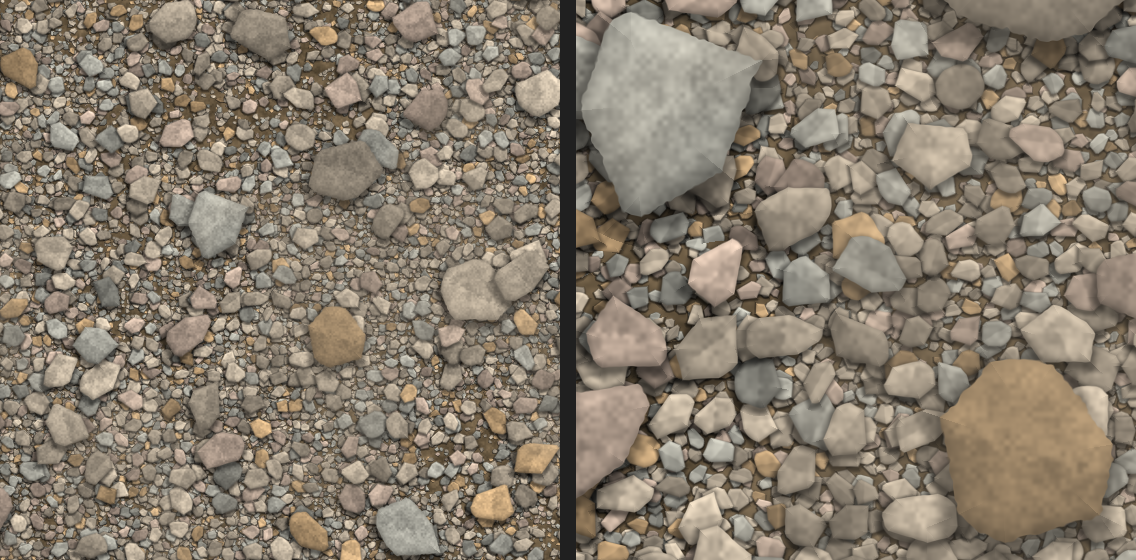
Left: the whole. Right: its middle third, enlarged.
A WebGL 1 fragment shader for this texture:

```glsl
precision highp float;
uniform vec2 u_resolution;

const vec2 LIGHT = vec2(0.35, 0.94);
const float TAU = 6.28319;

float hash(vec2 p) {
  vec3 q = fract(p.xyx * vec3(0.1031, 0.103, 0.0973));
  q += dot(q, q.yzx + 33.33);
  return fract((q.x + q.y) * q.z);
}

vec4 hash4(vec2 p) {
  vec4 q = fract(p.xyxy * vec4(0.1031, 0.103, 0.0973, 0.1099));
  q += dot(q, q.wzxy + 33.33);
  return fract((q.xxyz + q.yzzw) * q.zywx);
}

float noise(vec2 p) {
  vec2 i = floor(p), f = fract(p);
  f = f * f * (3.0 - 2.0 * f);
  return mix(mix(hash(i), hash(i + vec2(1, 0)), f.x),
             mix(hash(i + vec2(0, 1)), hash(i + vec2(1, 1)), f.x), f.y);
}

// Convex polygon: xy = outward direction of the nearest side, z = signed distance
vec3 pebbleShape(vec2 q, float seed) {
  float len = length(q);
  vec3 shape = vec3(q / max(len, 0.001), len - 1.03);
  for (int k = 0; k < 5; k++) {
    float h = fract(seed * (13.7 + 9.3 * float(k)));
    float a = (float(k) + 0.7 * h) * TAU / 5.0;
    vec2 dir = vec2(cos(a), sin(a));
    float d = dot(q, dir) - 0.68 - 0.34 * fract(h * 7.3);
    if (d > shape.z) shape = vec3(dir, d);
  }
  return shape;
}

vec3 stoneColor(float kind, float tone) {
  vec3 c = vec3(0.62, 0.575, 0.51);
  c = mix(c, vec3(0.56, 0.555, 0.52), step(0.5, kind));
  c = mix(c, vec3(0.63, 0.56, 0.505), step(0.76, kind));
  c = mix(c, vec3(0.66, 0.55, 0.41), step(0.91, kind));
  return c * mix(0.78, 1.24, tone);
}

// One jittered grid of stones laid over the colour below
vec3 scatter(vec3 color, vec2 p, float grid, float cover, float seed, float grain) {
  vec2 home = floor(p * grid - 0.5);
  for (int n = 0; n < 4; n++) {
    float row = floor(float(n) / 2.0);
    vec2 cell = home + vec2(float(n) - 2.0 * row, row);
    vec4 h = hash4(cell + seed * 37.0);
    if (h.z > cover) continue;

    vec2 offset = p * grid - cell - 0.5 - 0.5 * (h.xy - 0.5);
    float radius = mix(0.4, 0.64, h.w);
    if (dot(offset, offset) > 1.7 * radius * radius) continue;

    vec4 g = hash4(cell + seed * 53.0 + 19.0);
    float turn = 2.4 * (g.x - 0.5);
    mat2 spin = mat2(cos(turn), -sin(turn), sin(turn), cos(turn));
    vec2 q = spin * offset / radius;
    q.y *= mix(1.05, 1.55, g.y);

    vec3 shape = pebbleShape(q, g.z + 0.37);
    float facing = dot(shape.xy, spin * LIGHT);
    float d = shape.z + 0.07 * (grain - 0.5);

    // Contact shadow
    color *= 1.0 - 0.5 * smoothstep(0.3, -0.06, d + 0.15 * facing);

    float aa = 1.1 * grid / (radius * u_resolution.y);
    if (d > aa) continue;

    // Bevel, broken facet and mineral grain
    float a = TAU * g.w;
    float ridge = dot(q, vec2(cos(a), sin(a))) + 0.25 * (grain - 0.5);
    float shade = 1.0 + 0.2 * facing * smoothstep(-0.4, 0.0, d);
    shade -= 0.14 * smoothstep(-0.16, 0.03, d);
    shade += 0.12 * (smoothstep(-0.1, 0.1, ridge) - 0.5) + 0.34 * (grain - 0.5);
    vec3 stone = stoneColor(fract(h.z * 91.7), fract(g.w * 57.3)) * shade;
    color = mix(color, stone, smoothstep(aa, -aa, d));
  }
  return color;
}

void main() {
  vec2 p = gl_FragCoord.xy / u_resolution.y;
  float fine = noise(p * 300.0);
  float grain = 0.5 * fine + 0.5 * noise(p * 110.0);
  float drift = 0.65 * noise(p * 5.0 + 3.0) + 0.35 * noise(p * 14.0);

  // Damp soil
  float soil = 0.55 * grain + 0.45 * noise(p * 55.0);
  vec3 color = mix(vec3(0.24, 0.2, 0.14), vec3(0.53, 0.45, 0.34), soil);

  // Grit up to cobbles, thinner where soil shows through
  float cover = 1.0 - 0.6 * smoothstep(0.54, 0.74, drift);
  color = scatter(color, p, 125.0, 0.8 * cover, 1.0, grain);
  color = scatter(color, p, 80.0, 0.85 * cover, 2.0, grain);
  color = scatter(color, p, 52.0, 0.78 * cover, 3.0, grain);
  color = scatter(color, p, 35.0, 0.55, 4.0, grain);
  color = scatter(color, p, 23.0, 0.3, 5.0, grain);
  color = scatter(color, p, 14.0, 0.16, 6.0, grain);
  color = scatter(color, p, 9.0, 0.11, 7.0, grain);

  // Drifting dust
  color = mix(color, vec3(0.6, 0.55, 0.48), 0.2 * smoothstep(0.5, 0.25, drift));
  gl_FragColor = vec4(color * 1.04, 1.0);
}
```
